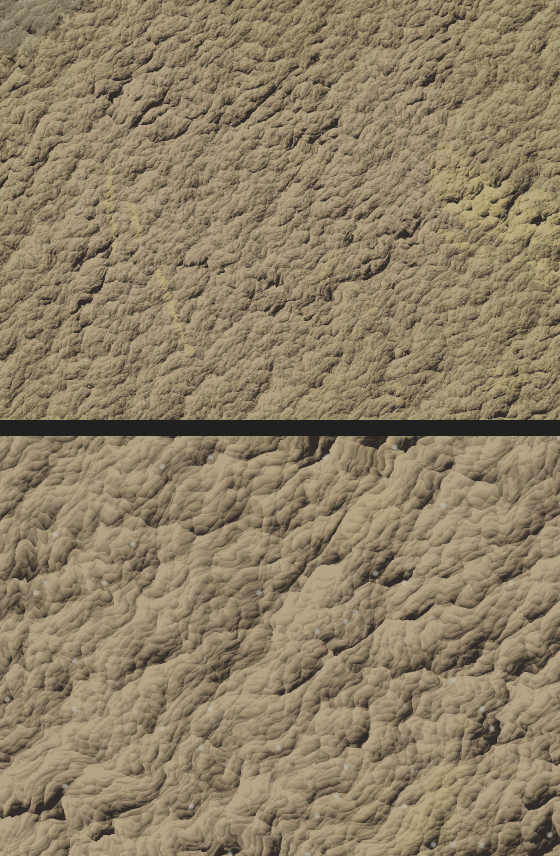
Top: the whole. Bottom: its middle third, enlarged.
A Shadertoy shader for this texture:

```glsl
// Rough sandstone face in low raking sunlight, with slanted ridges, pits and ochre stains.

// Palette
const vec3 PIT    = vec3(0.19, 0.17, 0.155);
const vec3 SHADE  = vec3(0.38, 0.33, 0.26);
const vec3 EARTH  = vec3(0.50, 0.44, 0.345);
const vec3 TAN    = vec3(0.61, 0.54, 0.435);
const vec3 OLIVE  = vec3(0.575, 0.525, 0.385);
const vec3 SUNLIT = vec3(0.70, 0.65, 0.53);
const vec3 OCHRE  = vec3(0.70, 0.63, 0.42);
const vec3 SLATE  = vec3(0.50, 0.48, 0.41);

// Relief, with lengths in canvas heights
const int   LAYERS      = 5;
const float COARSE      = 12.0;  // grains per height in the first layer
const float LACUNARITY  = 2.0;
const float RIDGE_ANGLE = 0.85;
const float STRETCH     = 0.6;   // below 1 lengthens grains along the ridges
const float CONTRAST    = 1.85;
const float PIT_DEPTH   = 1.5;
const vec2  LIGHT       = vec2(0.23, 0.97);  // along and across the ridges

mat2 turn(float a) {
    float c = cos(a), s = sin(a);
    return mat2(c, -s, s, c);
}

vec2 hash2(vec2 p) {
    vec3 q = fract(p.xyx * vec3(0.1031, 0.1030, 0.0973));
    q += dot(q, q.yzx + 33.33);
    return fract((q.xx + q.yz) * q.zy);
}

// Vector to the nearest cell centre: the gradient of a field of domes.
vec2 toNearest(vec2 p) {
    vec2 cell = floor(p), best = vec2(2.0);
    for (int y = -1; y <= 1; y++)
    for (int x = -1; x <= 1; x++) {
        vec2 id = cell + vec2(x, y);
        vec2 d = id + hash2(id) - p;
        if (dot(d, d) < dot(best, best)) best = d;
    }
    return best;
}

// Layered, bent sines for slow variation, roughly -1 to 1.
float drift(vec2 p) {
    float sum = 0.0, amp = 0.7;
    for (int i = 0; i < 4; i++) {
        p = turn(1.1) * p * 1.7 + sin(p.yx * 1.3) + 2.0;
        sum += amp * sin(p.x) * sin(p.y);
        amp *= 0.65;
    }
    return sum;
}

float segment(vec2 p, vec2 a, vec2 b) {
    vec2 ab = b - a;
    return length(p - a - ab * clamp(dot(p - a, ab) / dot(ab, ab), 0.0, 1.0));
}

float ramp(float a, float b, float x) {
    return clamp((x - a) / (b - a), 0.0, 1.0);
}

// Light received by the stone, as a roughly normal deviate.
float relief(vec2 p) {
    float sum = 0.0, freq = COARSE;
    float pitted = smoothstep(-0.1, 0.6, drift(p * 5.0 + 7.0));
    for (int i = 0; i < LAYERS; i++) {
        float k = float(i);
        vec2 q = turn(RIDGE_ANGLE + 0.3 * sin(k * 2.4 + 0.5)) * p * freq;
        q.x *= mix(STRETCH, 0.85, k / float(LAYERS));
        float facing = -dot(toNearest(q + k * 17.0 + 40.0), LIGHT);
        float weight = 0.9 - 0.12 * abs(k - 2.0) * (k < 2.0 ? 1.8 : 1.0);
        sum += weight * facing;
        // Deep shadow on the steep lee of some mid-sized grains
        if (i == 1 || i == 2) sum -= PIT_DEPTH * pitted * smoothstep(0.35, 0.8, -facing);
        freq *= LACUNARITY;
    }
    return sum * CONTRAST + 0.2;
}

vec3 stone(vec2 p) {
    // Bend the ridges so that no grain has a straight outline
    vec2 bent = p + 0.010 * vec2(drift(p * 11.0), drift(p * 11.0 + 31.0))
                  + 0.002 * vec2(drift(p * 60.0), drift(p * 60.0 + 9.0));
    float light = relief(bent);
    float fine = drift(p * 45.0);

    // Smooth flake in the upper left corner, bounded by a dark break
    vec2 corner = bent - vec2(0.07, 0.87);
    float flakeDist = min(dot(corner, vec2(-0.7, 0.7)), corner.y) + 0.01 * fine;
    float flake = smoothstep(-0.005, 0.01, flakeDist);
    light *= mix(1.0, 0.65, flake);
    light -= 1.8 * exp(-pow(flakeDist / 0.008, 2.0)) * smoothstep(-0.4, 0.5, fine);

    // Warm centre, olive toward the right and the rim
    float olive = smoothstep(0.25, 0.75, length((p - vec2(0.55, 0.48)) * vec2(0.9, 1.1))
                             + 0.16 * drift(p * 3.0));
    vec3 body = mix(mix(TAN, OLIVE, olive), SLATE, 0.6 * flake);

    // Ochre veins at the left, blotches at the right
    float vein = min(segment(bent, vec2(0.264, 0.59), vec2(0.270, 0.40)),
                 min(segment(bent, vec2(0.312, 0.50), vec2(0.333, 0.43)),
                     segment(bent, vec2(0.378, 0.36), vec2(0.451, 0.16))));
    float stain = 1.0 - smoothstep(0.004, 0.012, vein + 0.004 * fine);
    float blotch = smoothstep(0.35, 0.85, drift(p * 5.0 + 3.0) + 0.3 * fine);
    stain = max(stain, blotch * smoothstep(0.5, 1.2, p.x));
    body = mix(body, OCHRE, 0.75 * stain);
    light += 0.35 * stain + 0.15 * drift(p * 4.0 + 13.0);

    // Tone ramp from pit to sunlit grain
    vec3 col = mix(PIT, SHADE, ramp(-2.2, -1.25, light));
    col = mix(col, mix(EARTH, body * 0.82, 0.5), ramp(-1.25, -0.6, light));
    col = mix(col, body, ramp(-0.6, 0.25, light));
    col = mix(col, mix(SUNLIT, body * 1.18, 0.45), ramp(0.25, 1.5, light));

    // Sparse mica glints
    vec2 glintCell = p * 130.0;
    float rare = step(0.985, hash2(floor(glintCell) + 5.0).x);
    float glint = rare * (1.0 - smoothstep(0.15, 0.4, length(fract(glintCell) - 0.5)));
    return mix(col, vec3(0.76, 0.75, 0.72), 0.6 * glint);
}

void mainImage(out vec4 fragColor, in vec2 fragCoord) {
    // Four samples per pixel smooth the grain edges
    vec3 sum = vec3(0.0);
    for (int i = 0; i < 4; i++) {
        vec2 offset = vec2(i % 2, i / 2) * 0.5 - 0.25;
        sum += stone((fragCoord + offset) / iResolution.y);
    }
    fragColor = vec4(sum / 4.0, 1.0);
}
```
